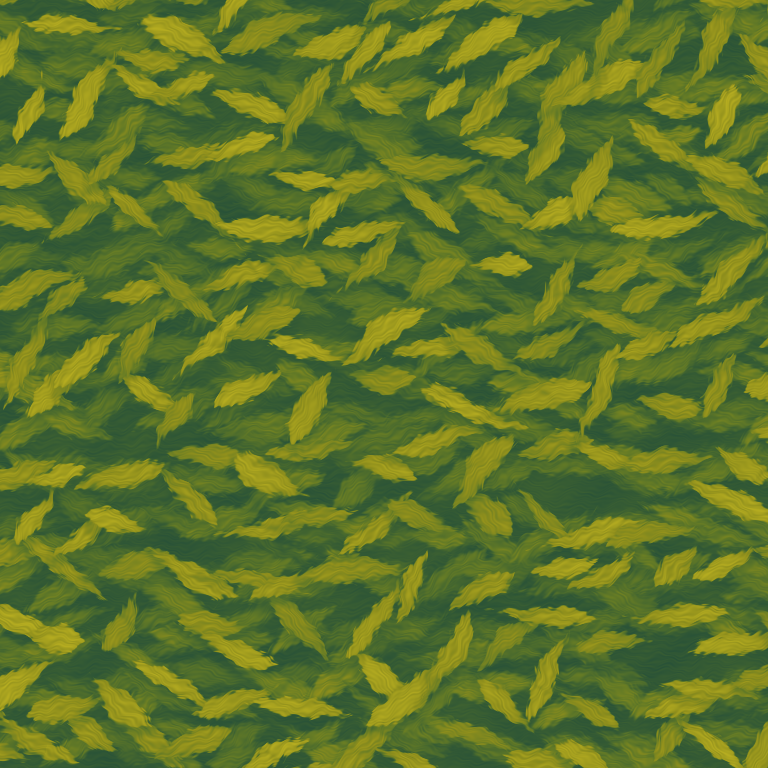
Reproduce this texture procedurally as a three.js fragment shader.

```glsl
// Frayed golden leaves strewn over mossy teal ground, like brushed fur.
// Three layers of jittered spindles build one tone field, combed with
// layered-sine fibres; a colour ramp then turns the tone into paint.
varying vec2 vUv;

const vec3 TEAL  = vec3(0.175, 0.332, 0.212);
const vec3 MOSS  = vec3(0.28, 0.41, 0.18);
const vec3 OLIVE = vec3(0.40, 0.485, 0.145);
const vec3 STRAW = vec3(0.56, 0.56, 0.11);
const vec3 GOLD  = vec3(0.69, 0.66, 0.125);

vec3 hash3(vec2 cell, float seed) {
  vec3 k = vec3(dot(cell, vec2(127.1, 311.7)),
                dot(cell, vec2(269.5, 183.3)),
                dot(cell, vec2(419.2, 371.9)));
  return fract(sin(k + seed * 17.3) * 43758.55);
}

vec2 rotate(vec2 p, float angle) {
  float c = cos(angle), s = sin(angle);
  return vec2(c * p.x + s * p.y, c * p.y - s * p.x);
}

// Wavy hairs running along x, from -1 to 1
float fibres(vec2 q, float phase) {
  q.y += 0.003 * sin(q.x * 110.0 + q.y * 60.0 + phase)
       + 0.0013 * sin(q.x * 270.0 - q.y * 190.0 + phase * 2.0);
  float coarse = sin(q.y * 620.0 - q.x * 70.0 + phase);
  float mid = sin(q.y * 950.0 + 2.0 * sin(q.x * 75.0 + q.y * 310.0 + phase));
  float fine = sin(q.y * 1350.0 + 2.5 * sin(q.x * 130.0 - q.y * 240.0));
  return 0.3 * coarse + 0.45 * mid + 0.25 * fine;
}

// Uneven outline, stretched along the leaf
float fray(vec2 q, float phase) {
  return 0.55 * sin(q.x * 150.0 + q.y * 260.0 + phase)
       + 0.45 * sin(q.x * 340.0 - q.y * 520.0 + phase * 2.3);
}

// Depth inside a bent, tapering leaf; negative outside
float spindle(vec2 q, vec2 halfSize, float bend) {
  float u = clamp(q.x / halfSize.x, -1.6, 1.6);
  float width = halfSize.y * (1.0 - u * u) * (1.0 - 0.35 * u);
  return width - abs(q.y + bend * (u * u - 0.4));
}

// Lays one layer of leaves and their soft shadows over a tone
float scatter(float tone, vec2 p, float cells, float seed,
              vec2 angles, vec2 tones, float softness, float shade) {
  vec2 home = floor(p * cells);
  for (int j = -1; j <= 1; j++) {
    for (int i = -1; i <= 1; i++) {
      vec2 cell = home + vec2(float(i), float(j));
      vec3 place = hash3(cell, seed);
      vec3 form = hash3(cell, seed + 5.0);
      vec2 centre = (cell + 0.5 + 0.7 * (place.xy - 0.5)) / cells;
      float angle = mix(angles.x, angles.y, place.z);
      float flip = form.z < 0.5 ? -1.0 : 1.0;
      float phase = form.z * 40.0;
      vec2 halfSize = vec2(mix(0.038, 0.072, form.x),
                           mix(0.011, 0.018, form.y));
      float bend = 0.012 * (fract(form.z * 7.0) - 0.5);

      vec2 q = rotate(p - centre, angle) * flip;
      vec2 below = rotate(p - centre + vec2(0.0, 0.007), angle) * flip;
      float rough = 0.0032 * fray(q, phase);
      float depth = spindle(q, halfSize, bend) + rough;
      float shadow = smoothstep(-0.016, 0.004,
                                spindle(below, halfSize, bend) + rough);
      float hair = fibres(q, phase);
      float cover = smoothstep(-softness, softness, depth + 0.0015 * hair);

      float body = mix(tones.x, tones.y, fract(form.x * 9.0 + form.y * 5.0));
      body += 0.11 * hair - 0.06 * q.x / halfSize.x;
      body += 0.09 * (smoothstep(0.0, 0.011, depth) - 0.6);
      tone *= 1.0 - shade * shadow;
      tone = mix(tone, body, cover);
    }
  }
  return tone;
}

vec3 ramp(float tone) {
  float s = clamp(tone, -0.12, 1.1) * 4.0;
  vec3 colour = mix(TEAL, MOSS, min(s, 1.0));
  colour = mix(colour, OLIVE, clamp(s - 1.0, 0.0, 1.0));
  colour = mix(colour, STRAW, clamp(s - 2.0, 0.0, 1.0));
  return mix(colour, GOLD, max(s - 3.0, 0.0));
}

void main() {
  // Gentle wobble keeps the strokes hand-drawn
  vec2 p = vUv + 0.0025 * sin(vUv.yx * vec2(61.0, 47.0) + vUv * 33.0);

  // Combed ground with broad mossy patches
  float patches = sin(p.x * 31.0 + 2.0 * sin(p.y * 23.0))
                * sin(p.y * 43.0 + 2.0 * sin(p.x * 19.0));
  float tone = 0.07 + 0.06 * patches + 0.06 * fibres(p, 1.7);

  // Dim flat leaves first, bright tilted ones on top
  tone = scatter(tone, p, 14.0, 1.0, vec2(-0.5, 0.5),
                 vec2(0.18, 0.42), 0.006, 0.1);
  tone = scatter(tone, p + 0.37, 14.0, 2.0, vec2(-0.6, 0.7),
                 vec2(0.34, 0.60), 0.0045, 0.2);
  tone = scatter(tone, p + 0.71, 13.0, 3.0, vec2(-0.85, 1.2),
                 vec2(0.64, 0.90), 0.0022, 0.28);

  gl_FragColor = vec4(ramp(tone), 1.0);
}
```
